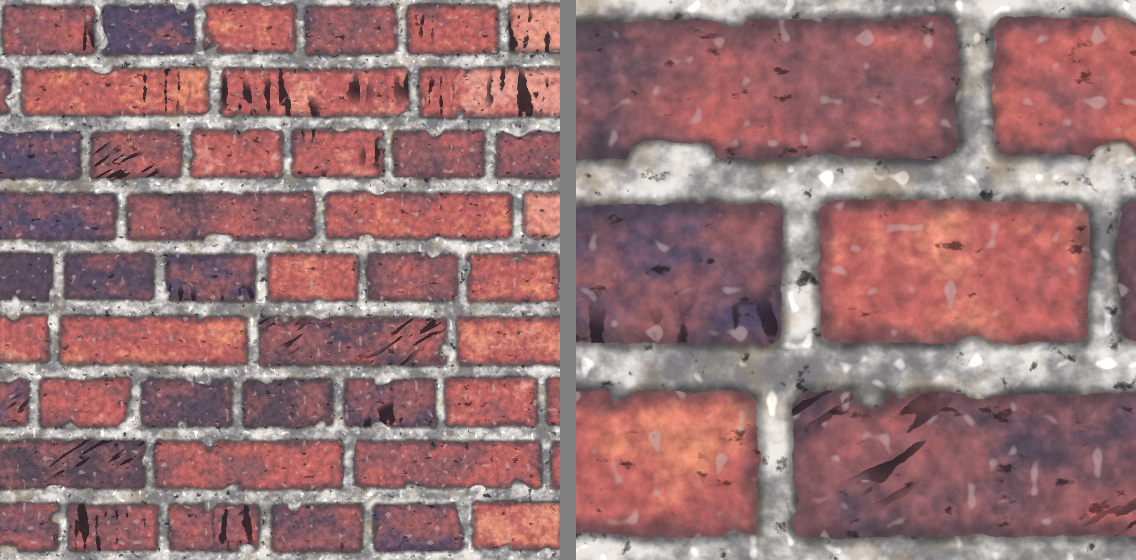
Left, the full canvas; right, a detail of the centre.
Give the GLSL for this texture, as a Shadertoy shader.

```glsl
// Weathered brick wall: alternating header and stretcher courses in pale, crumbling mortar.

float hash(vec2 p) {
    vec3 q = fract(p.xyx * 0.1031);
    q += dot(q, q.yzx + 33.33);
    return fract((q.x + q.y) * q.z);
}

float cornerRamp(vec2 cell, vec2 offset) {
    float angle = 6.2832 * hash(cell);
    return dot(vec2(cos(angle), sin(angle)), offset);
}

// Gradient noise, roughly -0.7 to 0.7
float noise(vec2 p) {
    vec2 i = floor(p), f = fract(p);
    vec2 u = f * f * f * (f * (f * 6.0 - 15.0) + 10.0);
    vec2 e = vec2(1, 0);
    return mix(mix(cornerRamp(i, f), cornerRamp(i + e.xy, f - e.xy), u.x),
               mix(cornerRamp(i + e.yx, f - e.yx), cornerRamp(i + e.xx, f - e.xx), u.x), u.y);
}

float fbm(vec2 p) {
    float sum = 0.0, gain = 0.6;
    for (int i = 0; i < 5; i++) {
        sum += gain * noise(p);
        p = mat2(1.6, 1.2, -1.2, 1.6) * p + 7.3;
        gain *= 0.55;
    }
    return sum;
}

float roundBox(vec2 p, vec2 halfSize, float radius) {
    vec2 q = abs(p) - halfSize + radius;
    return length(max(q, 0.0)) + min(max(q.x, q.y), 0.0) - radius;
}

vec3 mortarColor(vec2 uv, float gap) {
    float lime = fbm(uv * vec2(16, 26) + 40.0) + 0.5 * fbm(uv * 75.0);
    vec3 color = mix(vec3(0.50, 0.49, 0.50), vec3(0.94, 0.92, 0.90), smoothstep(-0.35, 0.4, lime));
    color = mix(color, vec3(0.63, 0.56, 0.46), 0.55 * smoothstep(0.05, 0.4, fbm(uv * 22.0 + 9.0)));
    color *= 1.0 - 0.6 * smoothstep(0.22, 0.45, fbm(uv * 65.0 + 3.0));    // pits
    color += 0.25 * smoothstep(0.3, 0.5, noise(uv * 90.0));               // lime specks
    return color * mix(0.58, 1.0, smoothstep(0.0, 0.007, gap));           // contact shadow
}

vec3 brickColor(vec2 uv, vec2 id, float depth, float stretcher) {
    float blotch = fbm(uv * vec2(13, 18) + id * 5.7);
    float grain = fbm(uv * 85.0);

    // Firing heat runs from plum through red to pale orange
    float heat = 0.08 + 0.58 * hash(id + 17.0) + 0.12 * stretcher + 0.25 * uv.x
               + 0.55 * blotch + 0.12 * grain;
    heat += 0.25 * smoothstep(0.65, 1.0, uv.x) * smoothstep(0.65, 0.85, uv.y);
    vec3 plum = mix(vec3(0.36, 0.30, 0.34), vec3(0.35, 0.31, 0.42), hash(id + 5.0));
    vec3 color = mix(plum, vec3(0.57, 0.37, 0.39), smoothstep(0.15, 0.45, heat));
    color = mix(color, vec3(0.74, 0.40, 0.39), smoothstep(0.42, 0.70, heat));
    vec3 pale = mix(vec3(0.88, 0.55, 0.43), vec3(0.88, 0.61, 0.57), hash(id + 31.0));
    color = mix(color, pale, smoothstep(0.70, 0.98, heat));

    // Sooty rim, grain and small chips
    float rim = 1.0 - smoothstep(0.0, 0.013, depth + 0.010 * fbm(uv * 35.0));
    color = mix(color, vec3(0.29, 0.25, 0.28), 0.60 * rim);
    color *= 1.0 + 0.32 * grain;
    color *= 1.0 - 0.45 * smoothstep(0.25, 0.42, fbm(uv * vec2(45, 70) + 21.0));
    color = mix(color, vec3(0.80, 0.72, 0.72), 0.5 * smoothstep(0.33, 0.5, noise(uv * 80.0 + 13.0)));

    // Black tar drips and slanted scrapes on some bricks
    float drip = noise(uv * vec2(65, 9) + id) + 0.4 * fbm(uv * 45.0);
    float scrape = noise(vec2(uv.x + uv.y, 3.0 * uv.y - 2.0 * uv.x) * vec2(14, 35));
    float streak = mix(drip, scrape + 0.3 * grain, step(0.85, hash(id + 8.0)));
    float tar = smoothstep(0.18, 0.27, streak) * smoothstep(0.0, 0.2, noise(uv * 9.0 + id * 3.1));
    return mix(color, vec3(0.15, 0.12, 0.14), 0.85 * tar * step(0.62, hash(id + 3.0)));
}

void mainImage(out vec4 fragColor, in vec2 fragCoord) {
    vec2 uv = fragCoord / iResolution.xy;
    float pixel = 1.0 / min(iResolution.x, iResolution.y);

    // Nine courses, counted from the top
    float down = 9.0 * (1.0 - uv.y + 0.004 * noise(uv * 3.0 + 2.0));
    float course = clamp(floor(down), 0.0, 8.0);
    float stretcher = mod(course, 2.0);
    float joints[9] = float[9](0.176, 0.031, 0.152, 0.217, 0.104, 0.099, 0.062, 0.268, 0.112);
    float pitch = mix(0.181, 0.354, stretcher);
    float along = (uv.x - joints[int(course)]) / pitch;
    vec2 id = vec2(floor(along) + 10.0, course + 1.0);

    // Brick outline with uneven size and ragged edges
    vec2 local = vec2((fract(along) - 0.5) * pitch, (down - course - 0.47) / 9.0);
    local += 0.004 * (vec2(hash(id), hash(id + 60.0)) - 0.5);
    vec2 halfSize = vec2(0.5 * pitch - 0.0085, 0.0435) - 0.0025 * hash(id + 44.0);
    float edge = roundBox(local, halfSize, 0.009);
    edge += 0.004 * fbm(uv * 28.0) + 0.0022 * fbm(uv * 95.0);
    edge += 0.012 * smoothstep(0.25, 0.5, noise(uv * 20.0 + id));         // broken corners

    vec3 mortar = mortarColor(uv, edge);
    vec3 brick = brickColor(uv, id, -edge, stretcher);
    float cover = 1.0 - smoothstep(-pixel, pixel, edge);
    fragColor = vec4(clamp(mix(mortar, brick, cover), 0.0, 1.0), 1.0);
}
```
